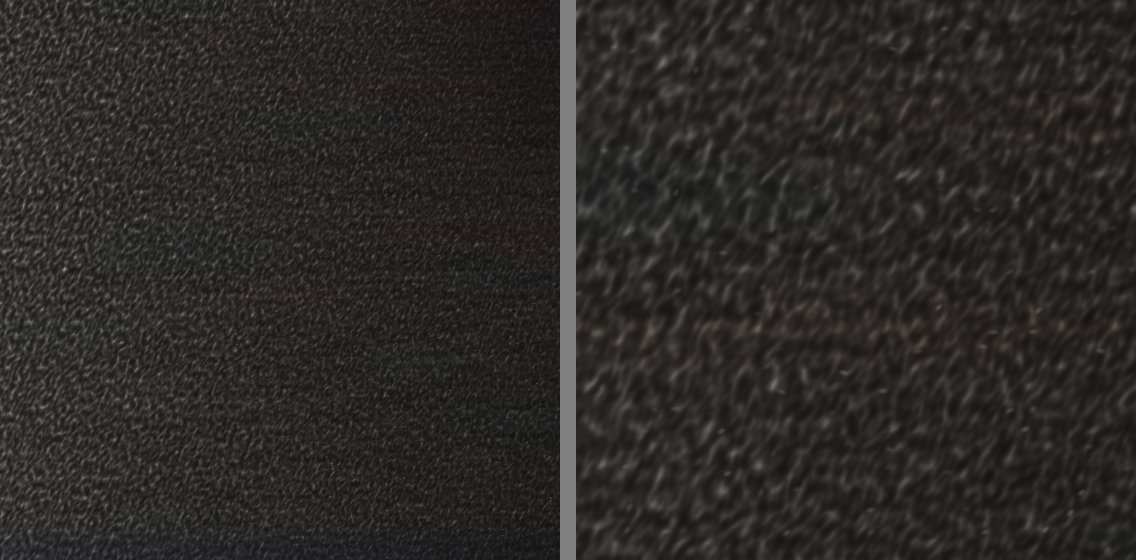
Left: the whole. Right: its middle third, enlarged.
Give the GLSL for this texture, as a Shadertoy shader.

```glsl
// Dark embossed leather-like sheet, lit from the left, with faint horizontal streaks.

const vec3 WARM_GREY = vec3(1.050, 0.995, 0.935);
const vec3 COOL_GREY = vec3(1.000, 1.000, 0.990);
const vec3 BROWN     = vec3(1.160, 0.970, 0.870);
const vec3 PLUM      = vec3(1.120, 0.900, 0.960);
const vec3 SLATE     = vec3(1.000, 0.980, 1.050);

const float LIGHT_LEFT  = 0.222;  // brightness at the lit edge
const float LIGHT_RIGHT = 0.126;  // brightness at the far edge
const float FALLOFF     = 0.72;   // shape of the light ramp
const vec2  GRAIN_FREQ  = vec2(128.0, 86.0);  // grains per canvas
const float GRAIN_SLANT = 0.38;   // lean of the grains to the right
const float GRAIN_PEAK  = 1.9;    // how far bright flecks outweigh dark pits
const float RELIEF_LEFT  = 0.128; // grain contrast at the lit edge
const float RELIEF_RIGHT = 0.050; // grain contrast at the far edge
const float STREAK_DEPTH = 0.20;  // strength of the horizontal lines
const float GLINT_FREQ   = 84.0;  // glint cells per canvas
const float GLINT_SHARE  = 0.22;  // share of cells holding a glint
const float GLINT_LIGHT  = 0.17;

vec2 hash22(vec2 p) {
    vec3 q = fract(vec3(p.xyx) * vec3(0.1031, 0.1030, 0.0973));
    q += dot(q, q.yzx + 33.33);
    return fract((q.xx + q.yz) * q.zy);
}

vec2 gradientAt(vec2 cell) {
    float angle = 6.28318 * hash22(cell).x;
    return vec2(cos(angle), sin(angle));
}

// Gradient noise, roughly -0.7 to 0.7
float gradientNoise(vec2 p) {
    vec2 i = floor(p), f = fract(p);
    vec2 u = f * f * f * (f * (f * 6.0 - 15.0) + 10.0);
    vec2 e = vec2(1.0, 0.0);
    float a = dot(gradientAt(i), f);
    float b = dot(gradientAt(i + e.xy), f - e.xy);
    float c = dot(gradientAt(i + e.yx), f - e.yx);
    float d = dot(gradientAt(i + e.xx), f - e.xx);
    return mix(mix(a, b, u.x), mix(c, d, u.x), u.y);
}

// Slanted flecks with a finer layer that takes over away from the light
float grain(vec2 uv) {
    vec2 warp = 0.003 * vec2(gradientNoise(uv * 37.0), gradientNoise(uv * 37.0 + 50.0));
    vec2 p = uv + warp;
    p.x -= GRAIN_SLANT * p.y;
    float coarse = gradientNoise(p * GRAIN_FREQ);
    float fine = gradientNoise(p * GRAIN_FREQ * 1.6 + 17.0);
    float far = smoothstep(0.1, 0.8, uv.x);
    float n = mix(0.95, 0.65, far) * coarse + mix(0.45, 0.80, far) * fine;
    return exp(GRAIN_PEAK * n) - 1.14;
}

// Small soft dashes at random angles, flatter towards the right
float glints(vec2 uv) {
    vec2 p = uv * GLINT_FREQ;
    p.x += 7.0 * hash22(vec2(floor(p.y), 3.0)).x;
    vec2 cell = floor(p);
    vec2 seed = hash22(cell + 211.0);
    vec2 d = fract(p) - mix(vec2(0.32), vec2(0.68), hash22(cell + 71.0));
    float angle = (hash22(cell + 137.0).x - 0.25) * mix(2.4, 0.3, uv.x);
    float s = sin(angle), c = cos(angle);
    d = vec2(c * d.x + s * d.y, c * d.y - s * d.x) * vec2(1.0, 1.7);
    float present = step(seed.x, GLINT_SHARE);
    return present * (0.15 + 0.85 * seed.y * seed.y) * smoothstep(0.32, 0.02, length(d));
}

void mainImage(out vec4 fragColor, in vec2 fragCoord) {
    vec2 uv = fragCoord / iResolution.xy;
    float ramp = pow(uv.x, FALLOFF);

    // Broad light: bright left side, dim upper right corner and lower edge
    float cloud = gradientNoise(uv * vec2(2.5, 6.0) + 9.0);
    float light = mix(LIGHT_LEFT, LIGHT_RIGHT, ramp) * (1.0 + 0.06 * cloud);
    float corner = smoothstep(0.55, 1.0, uv.x) * smoothstep(0.45, 1.0, uv.y);
    float lowerEdge = smoothstep(0.08, 0.02, uv.y);
    light *= (1.0 - 0.14 * corner) * (1.0 - 0.10 * lowerEdge);

    // Horizontal lines and wider bands
    float lines = gradientNoise(uv * vec2(9.0, 120.0) + 31.0);
    float bands = gradientNoise(uv * vec2(2.0, 30.0) + 5.0);
    light *= 1.0 + STREAK_DEPTH * (lines * mix(0.4, 1.3, uv.x) + 0.45 * bands);

    // Relief and glints
    float relief = mix(RELIEF_LEFT, RELIEF_RIGHT, ramp);
    relief *= (1.0 - 0.35 * corner) * (1.0 - 0.3 * lowerEdge);
    light += relief * grain(uv);
    float glintZone = smoothstep(0.05, 0.5, uv.x) * (1.0 - 0.8 * smoothstep(0.5, 0.95, uv.y));
    light += GLINT_LIGHT * glintZone * glints(uv);
    light = max(light, 0.06);

    // Tints: warm and neutral bands, brown streaks, plum corner, slate lower edge
    float hue = gradientNoise(uv * vec2(1.6, 16.0) + 63.0);
    vec3 tint = mix(WARM_GREY, COOL_GREY, smoothstep(0.0, 0.5, hue));
    float rust = smoothstep(0.0, 0.45, -hue + 0.3 * lines) * smoothstep(0.1, 0.6, uv.x);
    tint = mix(tint, BROWN, 0.65 * rust * smoothstep(0.2, 0.5, uv.y));
    tint = mix(tint, PLUM, 0.8 * corner);
    tint = mix(tint, SLATE, 0.8 * lowerEdge);
    tint = mix(tint, vec3(1.0), smoothstep(0.22, 0.45, light) * 0.5);

    fragColor = vec4(light * tint, 1.0);
}
```
